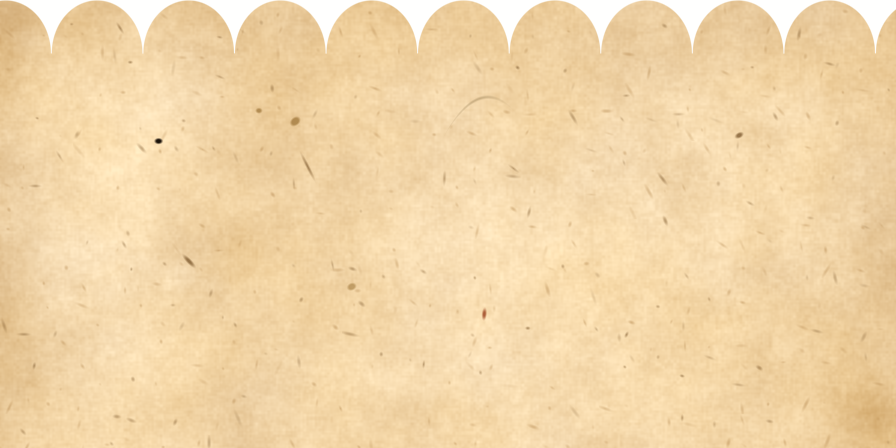
Reproduce this texture procedurally as a Shadertoy shader.

```glsl
float hash(vec2 p) {
    vec3 q = fract(vec3(p.xyx) * 0.1031);
    q += dot(q, q.yzx + 33.33);
    return fract((q.x + q.y) * q.z);
}

float noise(vec2 p) {
    vec2 i = floor(p), f = fract(p);
    f = f * f * (3.0 - 2.0 * f);
    return mix(mix(hash(i), hash(i + vec2(1, 0)), f.x),
               mix(hash(i + vec2(0, 1)), hash(i + vec2(1, 1)), f.x), f.y);
}

float fbm(vec2 p) {
    float sum = 0.0, amp = 0.5;
    for (int i = 0; i < 5; i++) {
        sum += amp * (noise(p) - 0.5);
        p = mat2(1.6, 1.2, -1.2, 1.6) * p + 7.3;
        amp *= 0.55;
    }
    return sum;
}

// Soft round patch of light or stain
float blob(vec2 p, vec2 center, vec2 radius) {
    vec2 d = (p - center) / radius;
    return exp(-dot(d, d));
}

// Coverage of a small rotated oval
float fleck(vec2 p, vec2 center, vec2 radius, float angle) {
    vec2 d = p - center;
    float c = cos(angle), s = sin(angle);
    d = vec2(c * d.x + s * d.y, c * d.y - s * d.x);
    float dist = (length(d / radius) - 1.0) * min(radius.x, radius.y);
    float soft = 0.0018 + 0.5 / iResolution.y;
    return 1.0 - smoothstep(-soft, soft, dist);
}

// One random fleck in some cells of a grid
float scatter(vec2 p, float cells, float density, float seed) {
    vec2 id = floor(p * cells);
    vec2 key = id + seed;
    vec2 center = (id + 0.25 + 0.5 * vec2(hash(key), hash(key + 41.7))) / cells;
    float size = mix(0.0018, 0.0042, hash(key + 13.1));
    float stretch = 1.0 + 2.5 * pow(hash(key + 5.9), 2.0);
    float cover = fleck(p, center, size * vec2(stretch, 0.8), 1.0 + 2.2 * hash(key + 27.3));
    return cover * step(hash(key + 71.9), density) * mix(0.25, 0.8, hash(key + 91.3));
}

// Positive below the row of rounded tabs
float scallopEdge(vec2 p) {
    float x = (fract((p.x - 0.1146) / 0.2044) - 0.5) * 0.2044;
    float y = max(p.y - 0.881, 0.0);
    float tab = (1.0 - length(vec2(x / 0.1012, y / 0.118))) * 0.105;
    return p.y < 0.881 ? 0.881 - p.y + max(tab, 0.0) : tab;
}

vec3 paper(vec2 p) {
    // Broad light and dark areas
    float tone = 0.12 * fbm(p * 3.5 + 4.0) + 0.09 * fbm(p * 13.0 + 19.0);
    tone += 0.035 * blob(p, vec2(0.23, 0.72), vec2(0.2, 0.2));
    tone += 0.03 * blob(p, vec2(0.22, 0.42), vec2(0.25, 0.16));
    tone += 0.02 * blob(p, vec2(1.15, 0.4), vec2(0.5, 0.35));
    tone -= 0.025 * blob(p, vec2(0.47, 0.45), vec2(0.12, 0.09));
    tone -= 0.03 * blob(p, vec2(0.6, 0.76), vec2(0.2, 0.1));
    tone -= 0.045 * smoothstep(0.75, 1.0, p.y);
    tone -= 0.06 * exp(-p.x * 11.0);
    tone -= 0.045 * exp(-(2.0 - p.x) * 9.0);
    tone -= 0.07 * blob(p, vec2(1.95, 0.06), vec2(0.09, 0.07));
    tone -= 0.05 * blob(p, vec2(0.03, 0.97), vec2(0.1, 0.06));

    // Fine grain and woven fibres
    tone += 0.035 * (noise(p * 150.0) - 0.5) + 0.03 * (noise(p * 75.0 + 31.0) - 0.5);
    tone += 0.018 * (noise(p * vec2(45.0, 220.0)) - 0.5);
    tone += 0.018 * (noise(p * vec2(220.0, 45.0) + 9.0) - 0.5);

    vec3 color = vec3(0.948, 0.833, 0.651) + tone * vec3(0.75, 1.0, 1.25);
    return color + vec3(-0.006, 0.002, 0.022) * fbm(p * 5.0 + 50.0) * 3.0;
}

vec3 addFlecks(vec3 color, vec2 p) {
    // Scattered specks, from faint to dark
    vec3 brown = vec3(0.5, 0.36, 0.19);
    color = mix(color, brown, 0.75 * scatter(p, 9.0, 0.28, 3.0));
    color = mix(color, brown, 0.55 * scatter(p + 0.037, 15.0, 0.22, 57.0));
    color = mix(color, vec3(0.72, 0.55, 0.33), 0.6 * scatter(p + 0.011, 23.0, 0.25, 113.0));

    // Larger tan spots and dashes
    vec3 tan1 = vec3(0.62, 0.46, 0.22);
    color = mix(color, tan1, 0.75 * fleck(p, vec2(0.659, 0.729), vec2(0.011, 0.008), 0.7));
    color = mix(color, tan1, 0.75 * fleck(p, vec2(0.578, 0.753), vec2(0.006, 0.005), 0.0));
    color = mix(color, tan1, 0.6 * fleck(p, vec2(0.785, 0.36), vec2(0.009, 0.007), 0.4));
    color = mix(color, brown, 0.7 * fleck(p, vec2(0.687, 0.628), vec2(0.02, 0.0025), -1.1));
    color = mix(color, brown, 0.8 * fleck(p, vec2(0.422, 0.417), vec2(0.014, 0.004), -0.8));
    color = mix(color, brown, 0.8 * fleck(p, vec2(1.65, 0.698), vec2(0.008, 0.005), 0.5));

    // Curved crease, red fibre and ink spot
    vec2 bent = p + vec2(0.0, 9.0 * pow(p.x - 1.068, 2.0));
    color = mix(color, vec3(0.66, 0.56, 0.39), 0.55 * fleck(bent, vec2(1.068, 0.779), vec2(0.043, 0.0025), 0.37));
    color = mix(color, vec3(0.62, 0.28, 0.14), 0.85 * fleck(p, vec2(1.081, 0.299), vec2(0.004, 0.01), -0.1));
    return mix(color, vec3(0.1, 0.07, 0.04), fleck(p, vec2(0.354, 0.685), vec2(0.0075, 0.0055), 0.0));
}

void mainImage(out vec4 fragColor, in vec2 fragCoord) {
    vec2 p = fragCoord / iResolution.y;
    vec3 color = addFlecks(paper(p), p);
    float edge = 0.8 / iResolution.y;
    float cover = smoothstep(-edge, edge, scallopEdge(p));
    fragColor = vec4(mix(vec3(1.0, 1.0, 0.995), color, cover), 1.0);
}
```
